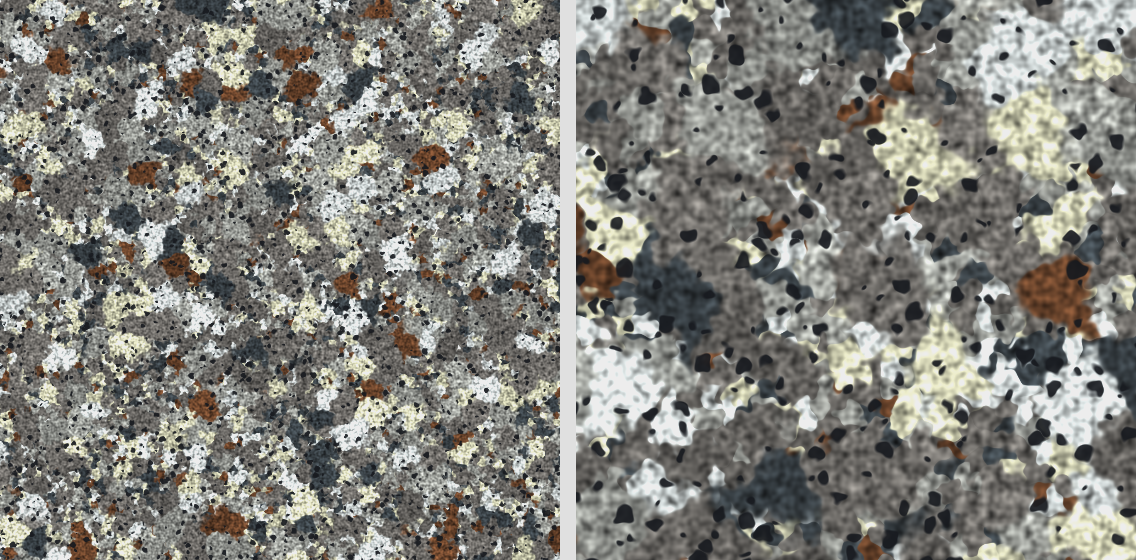
Left, the full canvas; right, a detail of the centre.
A Shadertoy shader for this texture:

```glsl
// Speckled granite: interlocking grey, cream, white, rust and slate grains with black mica flecks.

#define COARSE_GRAINS 25.0   // grains across the canvas
#define MEDIUM_GRAINS 44.0
#define FINE_GRAINS   84.0
#define COARSE_COVER  0.42   // share of cells that hold a grain
#define MEDIUM_COVER  0.45
#define FLECK_CELLS   78.0
#define FLECK_COVER   0.34
#define EDGE_WARP     0.011  // raggedness of the grain outlines
#define GRIT          0.46   // strength of the rough surface

const vec3 SLATE = vec3(0.22, 0.25, 0.27);
const vec3 RUST  = vec3(0.39, 0.25, 0.16);
const vec3 GREY  = vec3(0.41, 0.40, 0.385);
const vec3 ASH   = vec3(0.58, 0.59, 0.57);
const vec3 CREAM = vec3(0.82, 0.82, 0.70);
const vec3 WHITE = vec3(0.83, 0.86, 0.86);
const vec3 MICA  = vec3(0.09, 0.10, 0.12);

vec3 hash3(vec2 p) {
    vec3 q = fract(vec3(p.xyx) * vec3(0.1031, 0.1030, 0.0973));
    q += dot(q, q.yxz + 33.33);
    return fract((q.xxy + q.yzz) * q.zyx);
}

float cornerSlope(vec2 cell, vec2 offset) {
    return dot(hash3(cell + 71.0).xy * 2.0 - 1.0, offset);
}

float gradientNoise(vec2 p) {
    vec2 i = floor(p), f = p - i;
    vec2 u = f * f * f * (f * (f * 6.0 - 15.0) + 10.0);
    vec2 e = vec2(1.0, 0.0);
    float low  = mix(cornerSlope(i, f), cornerSlope(i + e, f - e), u.x);
    float high = mix(cornerSlope(i + e.yx, f - e.yx), cornerSlope(i + 1.0, f - 1.0), u.x);
    return 1.5 * mix(low, high, u.y);
}

vec2 noisePair(vec2 p) {
    return vec2(gradientNoise(p), gradientNoise(p + vec2(37.3, 91.7)));
}

// Choose a mineral by its share of the stone
vec3 mineral(float pick) {
    if (pick < 0.11) return SLATE;
    if (pick < 0.17) return RUST;
    if (pick < 0.52) return GREY;
    if (pick < 0.72) return ASH;
    if (pick < 0.87) return CREAM;
    return WHITE;
}

// Soft-edged cells; returns colour premultiplied by coverage, and coverage
vec4 grains(vec2 p, float count, float cover, float seed) {
    p = p * count + seed;
    vec2 home = floor(p);
    float sharpness = min(26.0, 2.5 * iResolution.y / count);
    vec4 sum = vec4(0.0);
    float total = 0.0;
    for (int y = -1; y <= 1; y++)
    for (int x = -1; x <= 1; x++) {
        vec2 cell = home + vec2(x, y);
        vec3 place = hash3(cell);
        vec3 kind = hash3(cell + 213.0);
        float dist = length(cell + place.xy - p) - 0.3 * place.z;
        float weight = exp(-sharpness * dist);
        float present = step(kind.y, cover);
        vec3 tint = mineral(kind.x) * (0.88 + 0.24 * kind.z);
        sum += weight * present * vec4(tint, 1.0);
        total += weight;
    }
    return sum / total;
}

// Small separate dark crystals
float flecks(vec2 p) {
    p *= FLECK_CELLS;
    vec2 home = floor(p);
    float blur = max(0.07, 0.7 * FLECK_CELLS / iResolution.y);
    float mask = 0.0;
    for (int y = -1; y <= 1; y++)
    for (int x = -1; x <= 1; x++) {
        vec2 cell = home + vec2(x, y);
        vec3 place = hash3(cell + 519.0);
        vec3 kind = hash3(cell + 857.0);
        float radius = mix(0.14, 0.42, kind.y * kind.y);
        float dist = length(cell + place.xy - p) - radius;
        mask = max(mask, step(kind.x, FLECK_COVER) * smoothstep(blur, -blur, dist));
    }
    return mask;
}

void mainImage(out vec4 fragColor, in vec2 fragCoord) {
    vec2 uv = fragCoord / iResolution.y;

    // Ragged outlines from two scales of warp
    vec2 fineWarp = EDGE_WARP * 0.55 * noisePair(uv * 125.0 + 11.0);
    vec2 ragged = uv + EDGE_WARP * noisePair(uv * 48.0) + fineWarp;

    // Fine ground, overlaid by larger grains
    vec3 color = grains(uv + fineWarp, FINE_GRAINS, 1.0, 17.0).rgb;
    vec4 medium = grains(ragged, MEDIUM_GRAINS, MEDIUM_COVER, 131.0);
    color = color * (1.0 - medium.a) + medium.rgb;
    vec4 coarse = grains(ragged, COARSE_GRAINS, COARSE_COVER, 307.0);
    color = color * (1.0 - coarse.a) + coarse.rgb;

    // Rough surface and dark flecks
    float grit = gradientNoise(uv * 115.0 + 5.0) + gradientNoise(uv * 230.0 + 59.0);
    color *= 1.0 + GRIT * grit;
    color = mix(color, MICA, 0.92 * flecks(uv + 0.6 * fineWarp));

    fragColor = vec4(clamp(color, 0.0, 0.93), 1.0);
}
```
